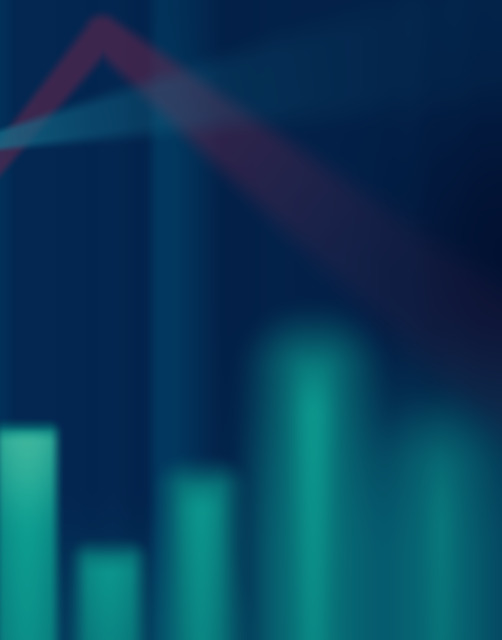
Write a Shadertoy shader that draws this background.

```glsl
// Out-of-focus chart: glowing teal bars, a bent red trend line and a cyan
// beam over navy. Bars are blurred rounded boxes; lines are widening strips.
// Lengths are in canvas heights, with x rescaled to a fixed frame width.
#define FRAME_WIDTH 0.785
#define BAR_COUNT 5
#define STREAK_AMOUNT 0.012
#define BAND_STRENGTH 0.72
#define RED_STRENGTH 0.55
#define BEAM_STRENGTH 0.75
#define HAZE_STRENGTH 0.85

const vec3 NAVY_LEFT  = vec3(0.010, 0.150, 0.315);
const vec3 NAVY_RIGHT = vec3(0.010, 0.130, 0.285);
const vec3 MIDNIGHT   = vec3(0.005, 0.060, 0.185);
const vec3 BAND_BLUE  = vec3(0.005, 0.250, 0.400);
const vec3 TREND_RED  = vec3(0.420, 0.150, 0.300);
const vec3 BEAM_CYAN  = vec3(0.080, 0.440, 0.550);
const vec3 HAZE_TEAL  = vec3(0.020, 0.370, 0.445);
const vec3 BAR_TEAL   = vec3(0.030, 0.440, 0.465);
const vec3 CORE_GREEN = vec3(0.055, 0.660, 0.590);
const vec3 TIP_MINT   = vec3(0.280, 0.720, 0.620);

// Each bar: centre x, half width, top y, blur
const vec4 BARS[BAR_COUNT] = vec4[](
    vec4(0.042, 0.047, 0.336, 0.013),
    vec4(0.171, 0.050, 0.145, 0.020),
    vec4(0.315, 0.053, 0.265, 0.030),
    vec4(0.490, 0.072, 0.480, 0.062),
    vec4(0.690, 0.062, 0.335, 0.075));
const float GLOW[BAR_COUNT] = float[](1.0, 0.85, 0.85, 0.86, 0.42);

float hash(float n) {
    n = fract(n * 0.1031);
    n *= n + 33.33;
    return fract(n * (n + n));
}

float noise(float x) {
    float cell = floor(x);
    return mix(hash(cell), hash(cell + 1.0), smoothstep(0.0, 1.0, x - cell));
}

// Returns coverage of a strip from a to b, and the position along it
vec2 strip(vec2 p, vec2 a, vec2 b, float startWidth, float endWidth) {
    vec2 axis = b - a;
    float along = clamp(dot(p - a, axis) / dot(axis, axis), 0.0, 1.0);
    float width = mix(startWidth, endWidth, along);
    float away = length(p - a - axis * along);
    return vec2(1.0 - smoothstep(0.5 * width, 1.4 * width, away), along);
}

// Navy backdrop with faint streaks, a vertical band and a dark right side
vec3 backdrop(vec2 p) {
    vec3 color = mix(NAVY_LEFT, NAVY_RIGHT, smoothstep(0.1, 0.4, p.x));
    color += STREAK_AMOUNT * (noise(p.x * 28.0) - 0.5) * vec3(0.3, 1.0, 1.0);
    float band = smoothstep(0.225, 0.252, p.x) * (1.0 - smoothstep(0.265, 0.350, p.x));
    band *= 1.0 - 0.35 * smoothstep(0.75, 1.0, p.y);
    float leftRim = 0.4 * (1.0 - smoothstep(0.0, 0.03, p.x));
    color = mix(color, BAND_BLUE, BAND_STRENGTH * band + leftRim);
    vec2 darkOffset = (p - vec2(0.80, 0.60)) / vec2(0.17, 0.24);
    return mix(color, MIDNIGHT, 0.9 * exp(-dot(darkOffset, darkOffset)));
}

// Two red strokes meeting at a peak, crossed by the cyan beam
vec3 addLines(vec3 color, vec2 p) {
    vec2 peak = vec2(0.160, 0.949);
    vec2 rise = strip(p, vec2(-0.04, 0.703), peak, 0.016, 0.027);
    vec2 fall = strip(p, peak, vec2(0.84, 0.395), 0.028, 0.100);
    float red = max(rise.x, fall.x * mix(1.0, 0.22, smoothstep(0.0, 0.75, fall.y)));
    color = mix(color, TREND_RED, RED_STRENGTH * red);
    vec2 beam = strip(p, vec2(-0.01, 0.779), vec2(0.80, 0.950), 0.014, 0.105);
    return mix(color, BEAM_CYAN, BEAM_STRENGTH * beam.x * exp(-3.0 * beam.y));
}

// Teal mist around the feet of the bars
vec3 addHaze(vec3 color, vec2 p) {
    float right = smoothstep(0.32, 0.50, p.x) * (1.0 - smoothstep(0.12, 0.52, p.y));
    right *= 1.0 - 0.35 * smoothstep(0.66, 0.79, p.x);
    float low = 0.45 * (1.0 - smoothstep(0.0, 0.24, p.y));
    return mix(color, HAZE_TEAL, HAZE_STRENGTH * max(right, low));
}

vec3 addBar(vec3 color, vec2 p, vec4 bar, float glow) {
    float blur = bar.w;
    vec2 fromCenter = vec2(abs(p.x - bar.x), p.y - bar.z);
    vec2 corner = fromCenter - vec2(bar.y, 0.0) + blur;
    float dist = length(max(corner, 0.0)) + min(max(corner.x, corner.y), 0.0) - blur;
    float body = 1.0 - smoothstep(-blur, blur, dist);

    // The bright core narrows and dims towards the foot
    float height = clamp(p.y / bar.z, 0.0, 1.0);
    float sharpness = 1.0 - smoothstep(0.01, 0.04, blur);
    float coreWidth = bar.y * mix(0.5, 1.3, sharpness) * mix(0.75, 1.0, height);
    float core = exp(-pow(fromCenter.x / coreWidth, 2.0));
    core *= smoothstep(0.0, 2.2 * blur, -fromCenter.y) * mix(0.55, 1.0, height);
    vec3 light = mix(BAR_TEAL, CORE_GREEN, core * glow);
    float tip = smoothstep(0.45, 0.95, height) * smoothstep(0.9, 1.0, glow);
    light = mix(light, TIP_MINT, 0.85 * tip * core);
    return mix(color, light, body * mix(0.6, 1.0, glow));
}

void mainImage(out vec4 fragColor, in vec2 fragCoord) {
    vec2 p = fragCoord / iResolution.xy * vec2(FRAME_WIDTH, 1.0);
    vec3 color = addHaze(addLines(backdrop(p), p), p);
    for (int i = 0; i < BAR_COUNT; i++) {
        color = addBar(color, p, BARS[i], GLOW[i]);
    }
    fragColor = vec4(color, 1.0);
}
```
